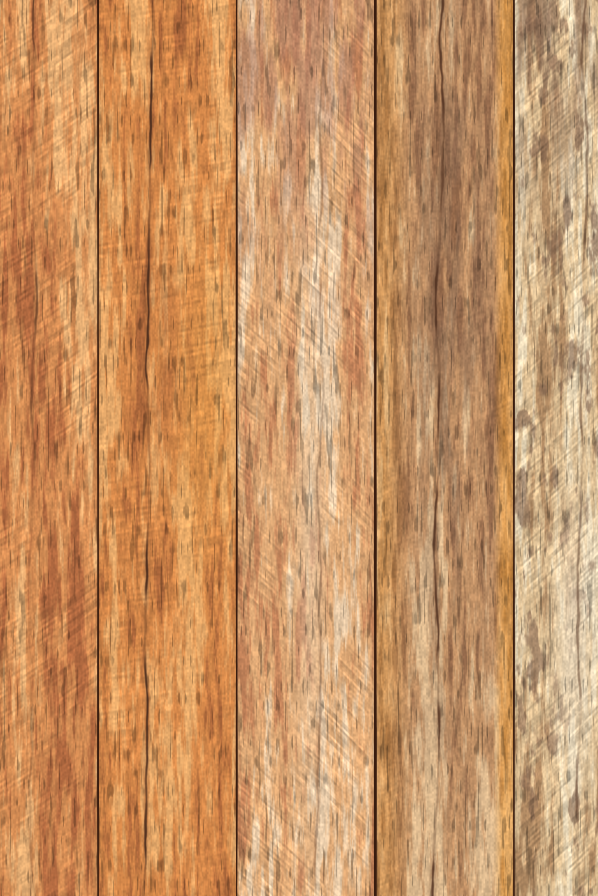
Write a WebGL 2 fragment shader that draws this texture.

```glsl
#version 300 es
precision highp float;
// Five weathered timber planks standing side by side, split by thin dark seams.
// Each plank blends three wood tones by stretched noise, then gains stains,
// slanted saw marks, fine fibres and a wandering crack.
uniform vec2 u_resolution;
out vec4 fragColor;

const float FIRST_SEAM = 0.164;
const float PLANK_WIDTH = 0.2318;
const vec3 SEAM_COLOR = vec3(0.22, 0.11, 0.06);
const vec3 CRACK_COLOR = vec3(0.30, 0.18, 0.12);
const vec3 GOLD = vec3(0.87, 0.61, 0.30);
const vec3 GREY_STAIN = vec3(0.50, 0.38, 0.30);
const vec3 PLUM_STAIN = vec3(0.66, 0.46, 0.37);
const vec3 BLEACHED = vec3(0.93, 0.87, 0.77);

// Tones and features per plank, left to right
const vec3 DARK[5] = vec3[5](vec3(0.69, 0.41, 0.25), vec3(0.67, 0.40, 0.23),
    vec3(0.76, 0.51, 0.35), vec3(0.58, 0.41, 0.29), vec3(0.68, 0.53, 0.38));
const vec3 BODY[5] = vec3[5](vec3(0.83, 0.55, 0.33), vec3(0.83, 0.53, 0.29),
    vec3(0.87, 0.66, 0.46), vec3(0.76, 0.57, 0.40), vec3(0.86, 0.74, 0.57));
const vec3 PALE[5] = vec3[5](vec3(0.91, 0.69, 0.46), vec3(0.91, 0.67, 0.42),
    vec3(0.92, 0.80, 0.66), vec3(0.87, 0.73, 0.56), vec3(0.92, 0.85, 0.72));
const float CRACK_X[5] = float[5](0.055, 0.248, 0.535, 0.732, 0.973);
const float CRACK_DEPTH[5] = float[5](0.6, 0.95, 0.3, 0.8, 0.45);
const float SAW_SLOPE[5] = float[5](0.6, 0.12, -0.5, 0.2, 0.35);
const float SAW_DEPTH[5] = float[5](0.7, 0.5, 0.8, 0.3, 0.8);

float hash(vec2 p) {
    vec3 q = fract(p.xyx * vec3(0.1031, 0.1030, 0.0973));
    q += dot(q, q.yzx + 33.33);
    return fract((q.x + q.y) * q.z);
}

float noise(vec2 p) {
    vec2 i = floor(p), f = fract(p);
    f = f * f * (3.0 - 2.0 * f);
    return mix(mix(hash(i), hash(i + vec2(1, 0)), f.x),
               mix(hash(i + vec2(0, 1)), hash(i + vec2(1, 1)), f.x), f.y);
}

float fbm(vec2 p) {
    float sum = 0.0, gain = 0.53;
    for (int i = 0; i < 4; i++) {
        sum += gain * noise(p);
        p = p * 2.03 + 17.3;
        gain *= 0.5;
    }
    return sum;
}

// Soft spot, one at its centre
float spot(vec2 p, vec2 center, vec2 radius) {
    vec2 d = (p - center) / radius;
    return exp(-dot(d, d));
}

// Slightly bowed thin scratches, broken by the grain, from -1 to 1
float sawMarks(vec2 p, float slope, float seed) {
    float along = p.y - slope * p.x - 0.9 * slope * p.x * p.x;
    float lines = noise(vec2(along * 210.0, p.x * 26.0 + seed)) * 2.0 - 1.0;
    float patches = smoothstep(0.4, 0.65, fbm(p * vec2(10.0, 7.0) + seed));
    float broken = 0.4 + 1.1 * noise(p * vec2(190.0, 45.0) + seed);
    return lines * broken * (0.2 + 0.8 * patches);
}

// Vertical split whose path and width vary with height
float crack(vec2 p, float x, float width, float seed, float pixel) {
    float path = x + 0.02 * (fbm(vec2(p.y * 7.0, seed)) - 0.5) + 0.008 * (p.y - 0.75);
    float presence = 0.3 + 0.7 * smoothstep(0.3, 0.6, noise(vec2(p.y * 11.0, seed + 5.0)));
    float reach = width * (0.2 + fbm(vec2(p.y * 30.0, seed + 9.0)));
    return presence * (1.0 - smoothstep(reach - pixel, reach + pixel, abs(p.x - path)));
}

vec3 plankColor(vec2 p, int id, float across, float pixel) {
    float seed = float(id) * 23.7 + 4.0;
    vec2 q = p + vec2(0.006 * (fbm(vec2(p.y * 3.0, seed)) - 0.5), seed);

    // Broad and fine grain choose between the three tones
    float broad = fbm(q * vec2(22.0, 1.6));
    float fine = fbm(q * vec2(130.0, 14.0));
    float tone = 0.54 + 0.9 * (broad - 0.5) + 0.75 * (fine - 0.5);
    vec3 color = mix(DARK[id], BODY[id], smoothstep(0.24, 0.48, tone));
    color = mix(color, PALE[id], smoothstep(0.5, 0.76, tone));

    // Stains and bleaching peculiar to some planks
    float ragged = smoothstep(0.35, 0.65, fbm(q * vec2(55.0, 8.0)));
    if (id == 1) {
        color = mix(color, GOLD, 0.45 * spot(p, vec2(0.34, 0.82), vec2(0.05, 0.25)));
        color = mix(color, DARK[1], 0.6 * ragged * spot(p, vec2(0.27, 0.9), vec2(0.03, 0.14)));
    } else if (id == 2) {
        color = mix(color, PLUM_STAIN, 0.6 * ragged * smoothstep(0.8, 1.5, p.y));
        color = mix(color, BLEACHED, 0.4 * spot(p, vec2(0.52, 0.65), vec2(0.025, 0.55)));
    } else if (id == 3) {
        float heart = spot(p, vec2(0.755, 0.95), vec2(0.06, 0.75));
        color = mix(color, GREY_STAIN, 0.55 * ragged * heart);
        float rim = smoothstep(0.3, 0.05, across) * 0.6 + smoothstep(0.84, 0.93, across);
        color = mix(color, GOLD + 0.3 * (fine - 0.5), 0.7 * min(rim, 1.0));
    } else if (id == 4) {
        float blots = smoothstep(0.58, 0.72, fbm(q * vec2(55.0, 20.0)));
        color = mix(color, GREY_STAIN, 0.6 * blots);
        color = mix(color, GREY_STAIN, 0.65 * ragged * smoothstep(1.0, 1.5, p.y));
        color = mix(color, BLEACHED, 0.7 * spot(p, vec2(0.96, 0.43), vec2(0.03, 0.2)));
    }

    // Saw marks, crisp fibres and slender pores
    color *= 1.0 + 0.15 * SAW_DEPTH[id] * sawMarks(p, SAW_SLOPE[id], seed);
    color *= 1.0 + 0.17 * (noise(q * vec2(330.0, 75.0)) - 0.5);
    color *= 1.0 + 0.12 * (noise(q * vec2(340.0, 260.0)) - 0.5);
    color *= 1.0 - 0.24 * smoothstep(0.72, 0.92, noise(q * vec2(270.0, 32.0)));

    // Dark stain around the crack, then the crack itself
    float fade = id == 0 ? mix(0.35, 1.0, smoothstep(0.6, 1.0, p.y)) : 1.0;
    float depth = CRACK_DEPTH[id] * fade;
    float halo = crack(p, CRACK_X[id], 0.006, seed, 0.007);
    color = mix(color, DARK[id] * 0.8, 0.5 * depth * halo * (0.4 + 0.6 * ragged));
    return mix(color, CRACK_COLOR, depth * crack(p, CRACK_X[id], 0.0024, seed, pixel));
}

void main() {
    vec2 p = gl_FragCoord.xy / u_resolution * vec2(1.0, 1.5);
    float pixel = 1.0 / u_resolution.x;
    float cell = (p.x - FIRST_SEAM) / PLANK_WIDTH;
    int id = clamp(int(floor(cell)) + 1, 0, 4);
    vec3 color = plankColor(p, id, fract(cell), pixel);

    // Thin seam with a faint shadow; the third one gapes a little wider
    float nearest = floor(cell + 0.5);
    float gap = abs(cell - nearest) * PLANK_WIDTH;
    float halfWidth = 0.0009 + 0.0007 * noise(vec2(p.y * 5.0, nearest * 7.0 + 3.0));
    halfWidth += nearest == 2.0 ? 0.0007 : 0.0;
    color *= 1.0 - 0.18 * exp(-gap / 0.003);
    color = mix(SEAM_COLOR, color, smoothstep(halfWidth - 0.5 * pixel, halfWidth + 0.6 * pixel, gap));
    fragColor = vec4(clamp(color, 0.0, 1.0), 1.0);
}
```
